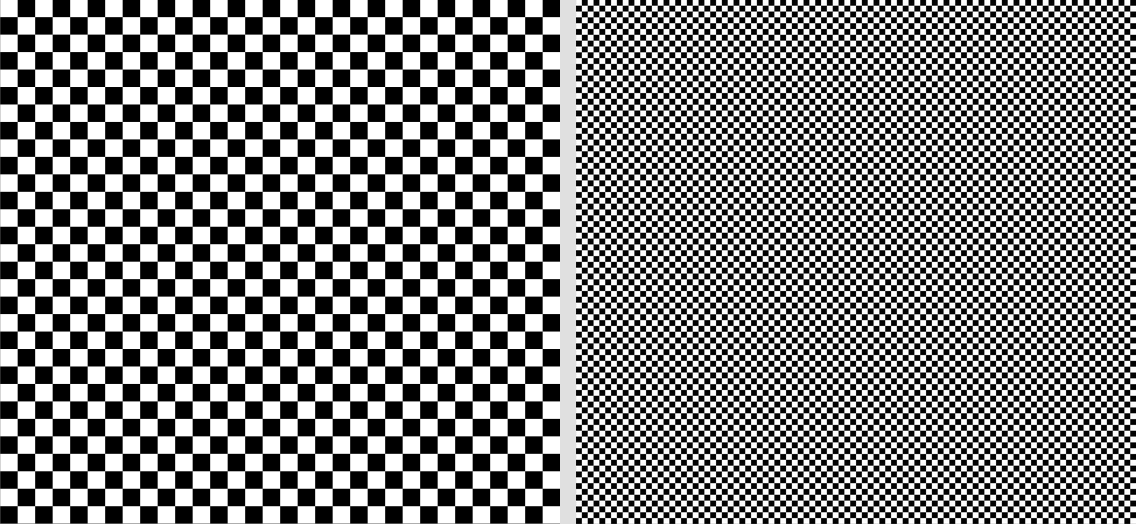
Left, the tile; right, the same tile 3 across and 3 down.
A Shadertoy shader for this pattern:

```glsl
#define GRID vec2(32.0, 30.0)      // squares across and down, both even so it tiles
#define SHIFT vec2(0.0094, 0.0181) // offset of the grid, in squares
#define DARK vec3(0.0)
#define LIGHT vec3(1.0)

// Integral of a square wave that is +1 on [0,1) and -1 on [1,2)
vec2 waveIntegral(vec2 x) {
    return 1.0 - abs(mod(x, 2.0) - 1.0);
}

// Square wave averaged over a box of the given width
vec2 smoothWave(vec2 x, vec2 width) {
    return (waveIntegral(x + 0.5 * width) - waveIntegral(x - 0.5 * width)) / width;
}

void mainImage(out vec4 fragColor, in vec2 fragCoord) {
    // Position and pixel footprint, in squares
    vec2 footprint = GRID / iResolution.xy;
    vec2 p = fragCoord * footprint - SHIFT;

    // The product of both waves alternates sign from square to square
    vec2 wave = smoothWave(p, footprint);
    float light = clamp(0.5 - 0.5 * wave.x * wave.y, 0.0, 1.0);

    fragColor = vec4(mix(DARK, LIGHT, light), 1.0);
}
```
